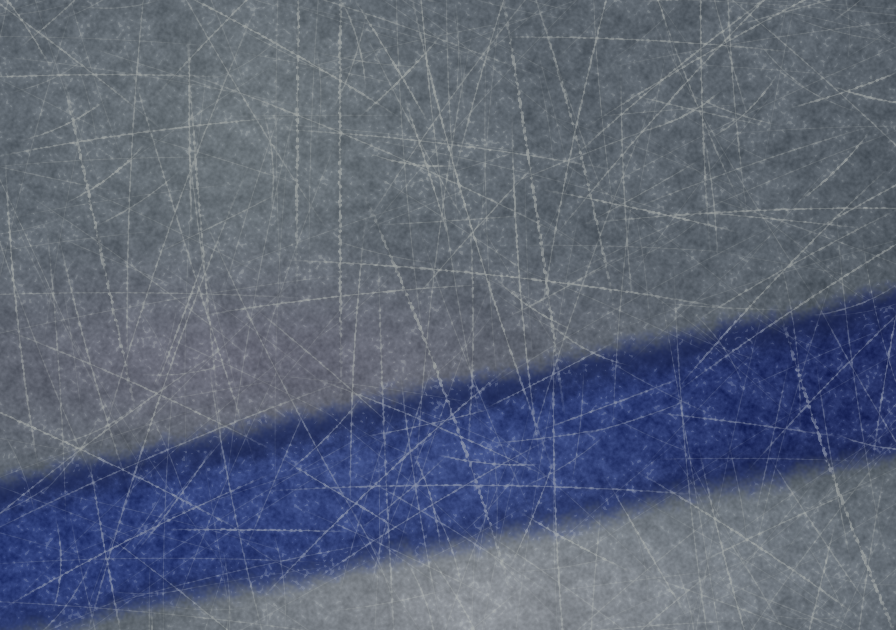
Write a Shadertoy shader that draws this texture.

```glsl
// Scratched ice crossed by a slanted blue painted band.
// Soft lighting and gradient noise colour the ice; loops of randomly
// oriented, slightly bowed and chipped strokes carve the skate marks.

vec3 hash3(float seed) {
    vec3 h = fract(seed * vec3(0.1031, 0.1130, 0.0973) + vec3(0.31, 0.57, 0.73));
    h += dot(h, h.yzx + 33.33);
    return fract((h.xxy + h.yzz) * h.zyx);
}

vec2 gradientAt(vec2 cell) {
    vec3 h = fract(cell.xyx * vec3(0.1031, 0.1030, 0.0973));
    h += dot(h, h.yzx + 33.33);
    float angle = 6.28318 * fract((h.x + h.y) * h.z);
    return vec2(cos(angle), sin(angle));
}

float gradientNoise(vec2 p) {
    vec2 i = floor(p), f = fract(p);
    vec2 u = f * f * f * (f * (f * 6.0 - 15.0) + 10.0);
    vec2 e = vec2(1.0, 0.0);
    float a = dot(gradientAt(i), f);
    float b = dot(gradientAt(i + e.xy), f - e.xy);
    float c = dot(gradientAt(i + e.yx), f - e.yx);
    float d = dot(gradientAt(i + e.xx), f - e.xx);
    return mix(mix(a, b, u.x), mix(c, d, u.x), u.y);
}

float fbm(vec2 p) {
    float sum = 0.0, gain = 0.6;
    for (int i = 0; i < 4; i++) {
        sum += gain * gradientNoise(p);
        p = mat2(1.6, 1.2, -1.2, 1.6) * p + 7.3;
        gain *= 0.62;
    }
    return sum;
}

float glow(vec2 p, vec2 center, vec2 radius) {
    vec2 q = (p - center) / radius;
    return exp(-dot(q, q));
}

// Coverage of a bowed stroke with tapered ends and a faint powdery halo
float stroke(vec2 p, vec2 center, float angle, float halfLength, float bow, float width, float px) {
    vec2 dir = vec2(cos(angle), sin(angle));
    vec2 q = p - center;
    float along = dot(q, dir) / halfLength;
    float across = abs(dot(q, vec2(-dir.y, dir.x)) + bow * along * along);
    float line = 1.0 - smoothstep(max(width - px * 0.5, 0.0), width + px * 0.6, across);
    float halo = max(0.0, 1.0 - across / 0.008);
    return (line + 0.16 * halo * halo) * (1.0 - smoothstep(0.4, 1.0, abs(along)));
}

// Marks in every direction: many faint hairlines, few bright cuts
float fineScratches(vec2 p, float aspect, float px, float chips) {
    float sum = 0.0;
    for (int i = 0; i < 400; i++) {
        vec3 a = hash3(float(i) * 3.17 + 1.0), b = hash3(float(i) * 5.71 + 40.0);
        vec2 center = vec2(a.x * aspect, a.y * 1.1 - 0.05);
        float angle = a.z < 0.38 ? mix(1.15, 2.2, b.x) : mix(-0.75, 0.95, b.x);
        float halfLength = mix(0.08, 0.45, b.y * b.y);
        float strength = mix(0.18, 0.95, b.z * b.z * b.z);
        float width = 0.0006 + 0.0012 * b.z * b.z * chips;
        sum += strength * stroke(p, center, angle, halfLength, 0.03 * (b.y - 0.4), width, px);
    }
    return sum;
}

// Long steep gouges, mostly leaning to the right as they fall
float deepGouges(vec2 p, float aspect, float px, float chips) {
    float sum = 0.0;
    for (int i = 0; i < 18; i++) {
        vec3 r = hash3(float(i) * 9.43 + 12.0), s = hash3(float(i) * 4.19 + 71.0);
        vec2 center = vec2((float(i) + r.x) / 18.0 * aspect, mix(0.2, 0.95, r.y));
        float width = 0.0006 + 0.0026 * chips * s.y;
        sum += mix(0.4, 0.95, s.y) * stroke(p, center, mix(1.52, 2.05, s.x), mix(0.16, 0.4, r.z), 0.03 * (s.z - 0.5), width, px);
    }
    return sum;
}

void mainImage(out vec4 fragColor, in vec2 fragCoord) {
    vec2 uv = fragCoord / iResolution.xy;
    vec2 p = fragCoord / iResolution.y;
    float aspect = iResolution.x / iResolution.y;
    float px = 1.0 / iResolution.y;
    vec2 tilted = mat2(0.8, 0.6, -0.6, 0.8) * p;
    float cloud = fbm(p * 6.0);
    float mottle = fbm(tilted * 19.0 + 3.0);
    float grain = fbm(tilted * 48.0 + 11.0);
    float flecks = gradientNoise(tilted * 165.0 + 5.0);

    // Ice lighting
    vec3 ice = vec3(0.360, 0.395, 0.430);
    ice += vec3(0.065, 0.065, 0.055) * glow(uv, vec2(0.28, 0.8), vec2(0.2, 0.24));
    ice += vec3(0.045, 0.020, 0.040) * glow(uv, vec2(0.28, 0.42), vec2(0.36, 0.14));
    ice += vec3(0.17, 0.155, 0.145) * glow(uv, vec2(0.53, 0.03), vec2(0.29, 0.16));
    ice += vec3(0.05) * glow(uv, vec2(0.8, 0.14), vec2(0.2, 0.14));
    ice -= 0.035 * glow(uv, vec2(1.02, 0.65), vec2(0.13, 0.35));
    ice += 0.06 * cloud + 0.06 * mottle + 0.10 * grain + 0.05 * flecks;

    // Painted band with frayed, darker borders
    float fray = 0.018 * cloud + 0.016 * mottle + 0.02 * grain;
    float below = 0.235 + 0.302 * uv.x - uv.y + fray;
    float above = uv.y + 0.008 - 0.287 * uv.x + fray;
    float band = smoothstep(-0.024, 0.022, below) * smoothstep(-0.028, 0.024, above);
    vec3 paint = mix(vec3(0.17, 0.238, 0.465), vec3(0.135, 0.185, 0.385), smoothstep(0.55, 1.0, uv.x));
    paint += vec3(0.06, 0.06, 0.05) * glow(uv, vec2(0.48, 0.25), vec2(0.25, 0.12));
    paint += vec3(0.12, 0.13, 0.14) * (0.4 * cloud + 0.6 * mottle + grain + 0.4 * flecks);
    float border = exp(-pow((below - 0.02) / 0.032, 2.0)) + 0.5 * exp(-pow((above - 0.015) / 0.03, 2.0));
    paint = mix(paint, vec3(0.115, 0.155, 0.30), 0.6 * min(border, 1.0));
    vec3 color = mix(ice, paint, band);

    // Skate marks and chipped frost, denser where the ice is worn
    float chips = smoothstep(-0.35, 0.4, flecks + 0.7 * grain);
    float wear = 0.9 + 0.35 * glow(uv, vec2(0.35, 0.75), vec2(0.3)) + 0.4 * glow(uv, vec2(0.47, 0.27), vec2(0.3, 0.15)) + 0.5 * cloud;
    float marks = fineScratches(p, aspect, px, chips) * (0.5 + 0.6 * chips);
    marks += deepGouges(p, aspect, px, chips) * (0.3 + 0.8 * chips);
    float frosting = flecks + 0.6 * grain + 0.5 * mottle + 0.3 * cloud;
    marks += (0.25 + 0.5 * min(marks, 1.0)) * smoothstep(0.38, 0.65, frosting);
    vec3 frost = mix(vec3(0.64, 0.655, 0.645), vec3(0.56, 0.59, 0.66), band);
    frost += 0.05 * glow(uv, vec2(0.53, 0.03), vec2(0.29, 0.16));
    color = mix(color, frost, 0.9 * (1.0 - exp(-1.25 * wear * marks)));

    fragColor = vec4(clamp(color, 0.0, 1.0), 1.0);
}
```
